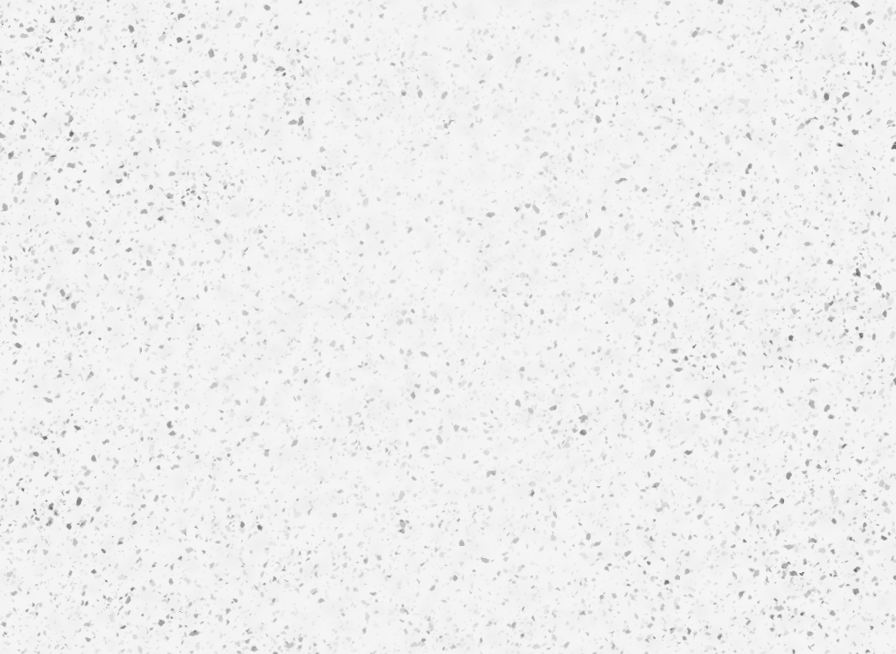
Give the GLSL for this texture, as a WebGL 2 fragment shader.

```glsl
#version 300 es
precision highp float;

// Pale stone strewn with fine grey flecks: several scales of scattered,
// tilted ellipses with ragged outlines are laid over a faintly mottled ground.
// The flecks gather in clumps, fade along the middle and leave a few bare spots.

uniform vec2 u_resolution;
out vec4 fragColor;

const float GROUND = 0.959;
const float LEAN = 0.85;          // usual tilt of the flecks, in radians

vec4 hash4(vec2 cell, float seed) {
    vec4 q = fract(vec4(cell.xyxy + seed * 7.31) * vec4(0.1031, 0.1030, 0.0973, 0.1099));
    q += dot(q, q.wzxy + 33.33);
    return fract((q.xxyz + q.yzzw) * q.zywx);
}

mat2 rotation(float angle) {
    float c = cos(angle), s = sin(angle);
    return mat2(c, -s, s, c);
}

// Layered sines that bend straight outlines into ragged ones.
vec2 ragged(vec2 p, float amount) {
    vec2 w = sin(p.yx * 410.0 + 3.0 * sin(p * 67.0));
    w += 0.6 * sin(p.yx * 835.0 + 2.0 * sin(p * 153.0) + 1.7);
    return p + amount * w;
}

// Darkness of one layer of ellipses, one per cell at most.
// radius: smallest and largest, soft: edge width, both in canvas heights.
// contrast: a higher power makes strong flecks rarer.
float flecks(vec2 p, float cells, float presence, vec2 radius, float soft,
             float contrast, float seed) {
    vec2 g = p * cells;
    vec2 home = floor(g);
    float dark = 0.0;
    for (int y = -1; y <= 1; y++) {
        for (int x = -1; x <= 1; x++) {
            vec2 cell = home + vec2(x, y);
            vec4 place = hash4(cell, seed);
            vec4 look = hash4(cell, seed + 5.0);
            vec2 d = (g - cell - place.xy) / cells;
            d = rotation(LEAN + 2.6 * (look.x - 0.5)) * d;
            d.x /= 1.0 + 0.9 * look.y;
            float r = mix(radius.x, radius.y, look.z * look.z);
            float cover = 1.0 - smoothstep(-soft, soft, length(d) - r);
            float strength = mix(0.12, 1.0, pow(look.w, contrast));
            dark = max(dark, cover * strength * step(place.z, presence));
        }
    }
    return dark;
}

// Flecks are strongest near the two sides and a little stronger at the bottom.
float sideWeight(vec2 uv) {
    float middle = 0.5 + 0.08 * (uv.y - 0.5);
    float side = smoothstep(0.04, 0.46, abs(uv.x - middle));
    float low = 1.0 - smoothstep(0.0, 0.45, uv.y);
    return 0.52 + 0.48 * side + 0.12 * low;
}

void main() {
    vec2 uv = gl_FragCoord.xy / u_resolution;
    vec2 p = gl_FragCoord.xy / u_resolution.y;
    float edge = max(0.0015, 0.7 / u_resolution.y);
    vec2 bent = ragged(p, 0.0007);

    // Broad variation: clumps, mottling and bare spots.
    float clump = flecks(p, 13.0, 0.75, vec2(0.015, 0.035), 0.022, 1.0, 1.0);
    float mottle = flecks(bent, 38.0, 0.8, vec2(0.006, 0.014), 0.009, 1.0, 2.0);
    float bare = flecks(ragged(p, 0.003), 3.0, 0.35, vec2(0.012, 0.032), 0.007, 0.3, 3.0);

    // Flecks from large and rare to small and many.
    float density = 0.36 + 0.34 * clump;
    float bold = flecks(bent, 58.0, density, vec2(0.0017, 0.0041), edge, 2.2, 4.0);
    float medium = flecks(bent, 82.0, density, vec2(0.0011, 0.0030), edge, 2.0, 5.0);
    float fine = flecks(bent, 125.0, density, vec2(0.0007, 0.0022), edge, 1.2, 6.0);

    float dark = 0.50 * bold + 0.36 * medium + 0.15 * fine;
    dark *= sideWeight(uv) * (0.8 + 0.35 * clump) * (1.0 - 0.9 * bare);
    float shade = GROUND - 0.022 * mottle - 0.008 * bare - min(dark, 0.58);
    fragColor = vec4(vec3(shade), 1.0);
}
```
